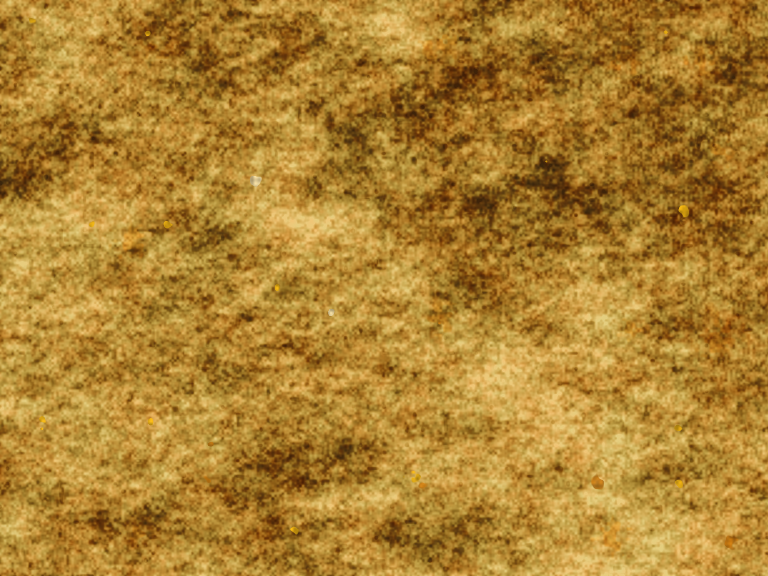
Write a WebGL 1 fragment shader that draws this texture.

```glsl
precision highp float;
// Weathered ochre sandstone: mottled grainy relief, shadowed ledges and lichen specks.
uniform vec2 u_resolution;

float hash(vec2 p) {
  return fract(sin(dot(p, vec2(127.1, 311.7))) * 43758.5453);
}

// Value noise with zero mean and roughly unit variance.
float noise(vec2 p) {
  vec2 cell = floor(p);
  vec2 f = fract(p);
  f = f * f * (3.0 - 2.0 * f);
  float low = mix(hash(cell), hash(cell + vec2(1.0, 0.0)), f.x);
  float high = mix(hash(cell + vec2(0.0, 1.0)), hash(cell + 1.0), f.x);
  return (mix(low, high, f.y) - 0.5) * 4.66;
}

// Five rotated octaves, normalised to unit variance.
float fbm(vec2 p, float gain) {
  float sum = 0.0;
  float power = 0.0;
  float amp = 1.0;
  for (int i = 0; i < 5; i++) {
    sum += amp * noise(p);
    power += amp * amp;
    amp *= gain;
    p = mat2(0.8, 0.6, -0.6, 0.8) * p * 2.03 + 17.3;
  }
  return sum / sqrt(power);
}

// Difference in height along the light, which falls from above.
float relief(vec2 p, float scale, float reach) {
  vec2 toLight = vec2(-0.3, 1.0) * reach;
  return fbm(p * scale, 0.6) - fbm((p + toLight) * scale, 0.6);
}

// Soft shadow along the line from a to b.
float crevice(vec2 p, vec2 a, vec2 b, float width) {
  vec2 ab = b - a;
  vec2 ap = p - a;
  float d = length(ap - ab * clamp(dot(ap, ab) / dot(ab, ab), 0.0, 1.0));
  return exp(-d * d / (width * width));
}

// Ragged spots in randomly chosen cells; radius is in cell units.
float scatter(vec2 p, float cells, float chance, float radius, float soft, float seed) {
  vec2 cell = floor(p * cells);
  vec2 key = cell + seed;
  vec2 centre = 0.3 + 0.4 * vec2(hash(key + 3.1), hash(key + 7.7));
  float r = radius * (0.5 + hash(key + 11.9));
  float d = length(fract(p * cells) - centre);
  d += 0.4 * r * noise(p * 110.0 + seed);
  return step(hash(key), chance) * (1.0 - smoothstep(r * (1.0 - soft), r, d));
}

vec3 blend(vec3 from, vec3 to, float start, float end, float tone) {
  return mix(from, to, clamp((tone - start) / (end - start), 0.0, 1.0));
}

// Stone colour from deep shadow to sunlit sand.
vec3 stoneColour(float tone) {
  vec3 c = vec3(0.25, 0.13, 0.03);
  c = blend(c, vec3(0.40, 0.23, 0.05), -3.2, -1.96, tone);
  c = blend(c, vec3(0.51, 0.33, 0.07), -1.96, -1.25, tone);
  c = blend(c, vec3(0.61, 0.43, 0.12), -1.25, -0.66, tone);
  c = blend(c, vec3(0.69, 0.51, 0.18), -0.66, -0.06, tone);
  c = blend(c, vec3(0.76, 0.59, 0.24), -0.06, 0.6, tone);
  c = blend(c, vec3(0.84, 0.68, 0.34), 0.6, 1.44, tone);
  return blend(c, vec3(0.92, 0.79, 0.48), 1.44, 2.6, tone);
}

// Ledges and hollows, mostly in the upper half.
float ledgeShadow(vec2 p) {
  vec2 q = p + 0.016 * vec2(fbm(p * 9.0 + 5.0, 0.6), fbm(p * 9.0 + 41.0, 0.6));
  float s = crevice(q, vec2(0.56, 0.80), vec2(0.68, 0.67), 0.028);
  s = max(s, crevice(q, vec2(0.68, 0.67), vec2(0.88, 0.64), 0.023));
  s = max(s, crevice(q, vec2(0.96, 0.69), vec2(1.07, 0.57), 0.024));
  s = max(s, crevice(q, vec2(0.0, 0.70), vec2(0.18, 0.77), 0.030));
  s = max(s, 0.8 * crevice(q, vec2(0.36, 0.86), vec2(0.58, 0.93), 0.040));
  s = max(s, crevice(q, vec2(0.73, 0.97), vec2(0.84, 0.96), 0.022));
  s = max(s, 0.7 * crevice(q, vec2(1.14, 0.55), vec2(1.25, 0.68), 0.028));
  return s * clamp(0.75 + 0.25 * noise(p * 28.0), 0.2, 1.2);
}

void main() {
  vec2 p = gl_FragCoord.xy / u_resolution.y;
  vec2 flat_p = p * vec2(0.85, 1.15);

  // Light and dark at every size, from slopes to single grains.
  float tone = 0.35 + 0.33 * fbm(flat_p * 2.6 + 8.0, 0.5);
  tone += 0.48 * fbm(flat_p * 10.0 + 31.0, 0.75);
  tone += 1.45 * relief(flat_p + 2.0, 6.0, 0.012);
  tone += 0.36 * noise(p * 135.0) + 0.36 * noise(p.yx * 230.0 + 9.0);
  tone -= 0.55 * smoothstep(0.5, 1.0, p.y) + 0.3 * smoothstep(0.9, 1.33, p.x);
  tone -= 1.7 * ledgeShadow(p);
  tone -= 0.9 * smoothstep(1.3, 2.1, noise(p * 75.0 + 60.0));
  vec3 colour = stoneColour(tone);

  // Rusty and olive tints in the sand.
  float tint = 0.6 * fbm(p * 14.0 + 70.0, 0.8) + 0.5 * noise(p * 120.0 + 20.0);
  colour += vec3(0.016, -0.012, -0.012) * clamp(tint, -1.5, 2.5);
  float rust = scatter(p, 6.0, 0.18, 0.16, 0.9, 23.0);
  colour = mix(colour, colour * vec3(1.03, 0.86, 0.45), 0.7 * rust);

  // Lichen: orange, yellow and a few pale crusts.
  float shade = 0.95 + 0.1 * noise(p * 160.0 + 4.0);
  colour = mix(colour, vec3(0.74, 0.44, 0.05) * shade, 0.8 * scatter(p, 10.0, 0.09, 0.07, 0.5, 51.0));
  colour = mix(colour, vec3(0.88, 0.66, 0.06) * shade, 0.9 * scatter(p, 9.0, 0.07, 0.06, 0.4, 87.0));
  colour = mix(colour, vec3(0.90, 0.84, 0.66) * shade, 0.8 * scatter(p, 8.0, 0.05, 0.055, 0.4, 132.0));

  gl_FragColor = vec4(clamp(colour, 0.0, 1.0), 1.0);
}
```
